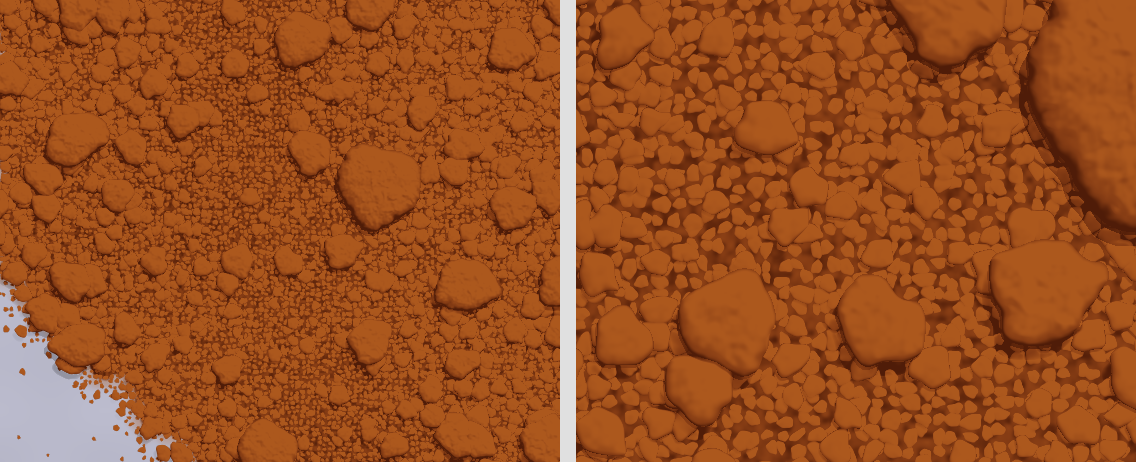
Left: the whole. Right: its middle third, enlarged.
Reproduce this texture procedurally as a WebGL 2 fragment shader.

```glsl
#version 300 es
precision highp float;
// Ochre pigment powder spilled on pale paper, lit from the upper right.
// Five layers of jittered, lumpy grains plus one big clod form a height field;
// slope, rim darkening and a cast shadow pick a tone on a three-colour ramp.

uniform vec2 u_resolution;
out vec4 fragColor;

const vec3 DEEP  = vec3(0.31, 0.11, 0.03);
const vec3 MID   = vec3(0.53, 0.24, 0.08);
const vec3 LIT   = vec3(0.675, 0.345, 0.115);
const vec3 PAPER = vec3(0.73, 0.73, 0.80);

const int   LAYERS       = 5;
const float FINE_CELL    = 0.0112;   // cell of the smallest grains
const float CELL_GROWTH  = 1.75;     // size ratio between layers
const float DENSITY_FALL = 0.64;     // density ratio between layers
const vec2  TO_LIGHT     = vec2(0.5, 0.866);
const float SLOPE_STEP   = 0.0026;
const float SHADOW_STEP  = 0.012;
const vec2  CLOD_CENTRE  = vec2(0.82, 0.60);
const float CLOD_RADIUS  = 0.09;

vec4 hash4(vec2 p) {
    vec4 q = fract(p.xyxy * vec4(0.1031, 0.1030, 0.0973, 0.1099));
    q += dot(q, q.wzxy + 33.33);
    return fract((q.xxyz + q.yzzw) * q.zywx);
}

float noise(vec2 p) {
    vec2 i = floor(p), f = fract(p);
    f = f * f * (3.0 - 2.0 * f);
    float low  = mix(hash4(i).x, hash4(i + vec2(1, 0)).x, f.x);
    float high = mix(hash4(i + vec2(0, 1)).x, hash4(i + vec2(1, 1)).x, f.x);
    return mix(low, high, f.y);
}

// Distance inside the spill; negative on bare paper.
float spillDepth(vec2 p) {
    float corner = 0.31 * (p.x / 0.43 + p.y / 0.42 - 1.0);
    float leftEdge = p.x + 0.008 + 0.014 * sin(p.y * 27.0);
    return min(corner + 0.016 * sin(p.x * 31.0 - p.y * 23.0), leftEdge);
}

// Coarse lumps thin out along a steep diagonal band of fine powder.
float coarseness(vec2 p) {
    float band = abs(p.x - 0.62 + 0.25 * (p.y - 0.5));
    return mix(0.3, 1.05, smoothstep(0.03, 0.38, band));
}

// Adds one grain; top holds height, dome profile and coverage.
void addGrain(vec2 q, float radius, vec4 shape, inout vec3 top) {
    float turn = shape.x * 6.283, c = cos(turn), s = sin(turn);
    float stretch = mix(0.86, 1.16, shape.y);
    q = mat2(c, s, -s, c) * q * vec2(stretch, 1.0 / stretch);
    float a = atan(q.y, q.x + 1e-6);
    float lumps = 0.08 * sin(3.0 * a + shape.z * 6.283) + 0.05 * sin(5.0 * a + shape.w * 6.283);
    float d = length(q) / radius * (1.0 + lumps);
    if (d >= 1.0) return;
    float dome = sqrt(1.0 - d * d * d);
    float height = radius * (0.28 + 0.45 * dome);
    if (height > top.x) top.xy = vec2(height, dome);
    top.z = max(top.z, clamp((1.0 - d) * radius * u_resolution.y, 0.0, 1.0));
}

void addLayer(vec2 p, float cell, float density, float seed, inout vec3 top) {
    vec2 home = floor(p / cell);
    for (int y = -1; y <= 1; y++)
    for (int x = -1; x <= 1; x++) {
        vec2 id = home + vec2(x, y);
        vec4 place = hash4(id + seed * 37.7 + 11.0);
        vec2 centre = (id + 0.5 + 0.62 * (place.xy - 0.5)) * cell;
        float inside = smoothstep(-0.11, 0.015, spillDepth(centre));
        float chance = density * (0.02 + inside * inside);
        if (seed > 0.5) chance *= coarseness(centre);
        if (place.z > chance) continue;
        float radius = cell * mix(0.42, 0.66, place.w * place.w);
        addGrain(p - centre, radius, hash4(id + seed * 53.1 + 71.0), top);
    }
}

vec3 powder(vec2 p) {
    // Ragged outlines
    p += 0.005 * (vec2(noise(p * 75.0), noise(p * 75.0 + 40.0)) - 0.5);
    vec3 top = vec3(0.0);
    float cell = FINE_CELL, density = 1.0;
    for (int i = 0; i < LAYERS; i++) {
        addLayer(p, cell, density, float(i), top);
        cell *= CELL_GROWTH;
        density *= DENSITY_FALL;
    }
    addGrain(p - CLOD_CENTRE, CLOD_RADIUS, vec4(0.1, 0.4, 0.3, 0.7), top);
    // Crumbly surface, rougher on larger lumps
    float rough = smoothstep(0.004, 0.03, top.x);
    top.x += rough * (0.006 * noise(p * 62.0) + 0.003 * noise(p * 150.0));
    return top;
}

void main() {
    vec2 p = gl_FragCoord.xy / u_resolution.y;
    vec3 here = powder(p);
    float ahead = powder(p + TO_LIGHT * SLOPE_STEP).x;
    float caster = powder(p + TO_LIGHT * SHADOW_STEP).x;

    // Relief, rims and cast shadow
    float slope = clamp((here.x - ahead) / SLOPE_STEP, -0.8, 0.8);
    float shadow = clamp((caster - here.x - 0.6 * SHADOW_STEP) / 0.012, 0.0, 1.0);
    float grainTone = 0.30 + 0.50 * smoothstep(0.0, 0.8, here.y) + 0.27 * slope;
    float bedTone = 0.18 + 0.35 * noise(p * 190.0);
    float tone = mix(bedTone, grainTone, here.z) - 0.4 * shadow;
    tone += 0.10 * (noise(p * 230.0) - 0.5) + 0.06 * (noise(p * 5.0) - 0.5);
    vec3 pigment = mix(DEEP, MID, smoothstep(0.05, 0.5, tone));
    pigment = mix(pigment, LIT, smoothstep(0.45, 0.85, tone));

    // Paper with a soft shadow and thin dust near the spill
    float depth = spillDepth(p) + 0.03 * (noise(p * 48.0) - 0.5);
    vec3 paper = PAPER * (1.0 - 0.2 * shadow) * (0.98 + 0.03 * noise(p * 9.0));
    paper = mix(paper, LIT, 0.35 * smoothstep(-0.05, 0.0, depth));
    float bed = smoothstep(-0.006, 0.006, depth);
    fragColor = vec4(mix(paper, pigment, max(bed, here.z)), 1.0);
}
```
